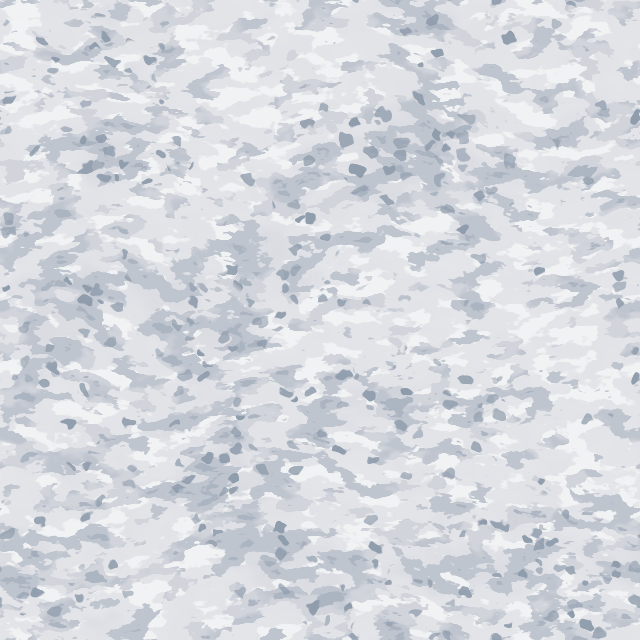
This texture is drawn by a three.js fragment shader. Its source:

```glsl
// Wind-worn snow: ragged blue-grey patches, white wisps and scattered dark pebbles, tiling.
#define SNOW vec3(0.888, 0.893, 0.910)
#define FROST vec3(0.945, 0.950, 0.952)
#define MIST vec3(0.820, 0.832, 0.860)
#define SHADE vec3(0.750, 0.772, 0.812)
#define SLATE vec3(0.660, 0.698, 0.750)
#define PEBBLE vec3(0.555, 0.608, 0.672)
#define GRAIN vec2(17.0, 33.0)
#define PATCH_LEVEL 0.09
#define SLATE_LEVEL 0.54
#define WISP_LEVEL 0.19
#define PEBBLE_CELLS 42.0
#define PEBBLE_SHARE 0.13

varying vec2 vUv;

vec2 hash2(vec2 p, float seed) {
  vec3 q = fract(vec3(p.xyx + seed * 7.31) * vec3(0.1031, 0.1030, 0.0973));
  q += dot(q, q.yzx + 33.33);
  return fract((q.xx + q.yz) * q.zy);
}

// Slope of one lattice corner, wrapped to the period.
float corner(vec2 cell, vec2 offset, vec2 period, float seed) {
  float angle = 6.2832 * hash2(mod(cell + offset, period), seed).x;
  return angle;
}

// Gradient noise that repeats after a whole number of cells.
float noise(vec2 uv, vec2 period, float seed) {
  vec2 p = uv * period;
  vec2 i = floor(p);
  vec2 f = p - i;
  vec2 u = f * f * f * (f * (f * 6.0 - 15.0) + 10.0);
  vec4 a = vec4(corner(i, vec2(0.0, 0.0), period, seed),
                corner(i, vec2(1.0, 0.0), period, seed),
                corner(i, vec2(0.0, 1.0), period, seed),
                corner(i, vec2(1.0, 1.0), period, seed));
  vec4 dx = vec4(f.x, f.x - 1.0, f.x, f.x - 1.0);
  vec4 dy = vec4(f.y, f.y, f.y - 1.0, f.y - 1.0);
  vec4 g = cos(a) * dx + sin(a) * dy;
  return mix(mix(g.x, g.y, u.x), mix(g.z, g.w, u.x), u.y);
}

float fbm(vec2 uv, vec2 period, float seed) {
  float sum = 0.0;
  float gain = 1.0;
  for (int k = 0; k < 4; k++) {
    sum += gain * noise(uv, period, seed + float(k));
    period *= 2.0;
    gain *= 0.52;
  }
  return sum;
}

float above(float value, float level, float softness) {
  return smoothstep(level - softness, level + softness, value);
}

// Irregular stones, one at most per cell, gathered where cluster is high.
float pebbles(vec2 uv, float cluster) {
  vec2 p = uv * PEBBLE_CELLS;
  vec2 home = floor(p);
  float share = PEBBLE_SHARE * clamp(1.0 + 4.0 * cluster, 0.2, 2.5);
  float cover = 0.0;
  for (int y = -1; y <= 1; y++) {
    for (int x = -1; x <= 1; x++) {
      vec2 cell = home + vec2(float(x), float(y));
      vec2 id = mod(cell, PEBBLE_CELLS);
      vec2 look = hash2(id, 41.0);
      vec2 d = p - cell - 0.2 - 0.6 * hash2(id, 42.0);
      float turn = 1.6 * (look.y - 0.5);
      d = mat2(cos(turn), -sin(turn), sin(turn), cos(turn)) * d;
      float radius = mix(0.22, 0.42, hash2(id, 43.0).x);
      float body = 1.0 - smoothstep(-0.05, 0.05, length(d * vec2(0.85, 1.2)) - radius);
      float present = above(share, look.x, 0.01);
      cover = max(cover, body * present * mix(0.55, 1.0, hash2(id, 44.0).y));
    }
  }
  return cover;
}

void main() {
  // Bend the grain so that the streaks tilt both ways.
  vec2 uv = vUv;
  uv.y += 0.045 * noise(vUv, vec2(3.0), 1.0);
  uv += 0.006 * vec2(noise(vUv, vec2(24.0), 2.0), noise(vUv, vec2(24.0), 3.0));

  float cluster = fbm(vUv, vec2(4.0, 5.0), 5.0);
  float haze = fbm(uv, vec2(9.0, 14.0), 10.0);
  float patches = fbm(uv, GRAIN, 15.0) + 0.35 * cluster;
  float wisps = fbm(uv, GRAIN - vec2(2.0, 3.0), 20.0) - 0.25 * cluster;

  // Pale ground with soft shadows and bright wisps.
  vec3 color = SNOW + 0.012 * haze;
  color = mix(color, MIST, 0.5 * above(cluster + 0.5 * haze, 0.35, 0.25));
  color = mix(color, FROST, above(wisps, WISP_LEVEL, 0.07));

  // Ragged patches, some faint, with darker hearts.
  vec3 shade = mix(MIST, SHADE, above(haze + 0.3 * cluster, -0.08, 0.12));
  color = mix(color, shade, above(patches, PATCH_LEVEL, 0.035));
  color = mix(color, SLATE, 0.9 * above(patches, SLATE_LEVEL, 0.05));

  // Stones with slightly chipped outlines.
  vec2 chip = vec2(noise(vUv, vec2(70.0), 30.0), noise(vUv, vec2(70.0), 31.0));
  color = mix(color, PEBBLE, pebbles(uv + 0.009 * chip, cluster));

  gl_FragColor = vec4(color, 1.0);
}
```
